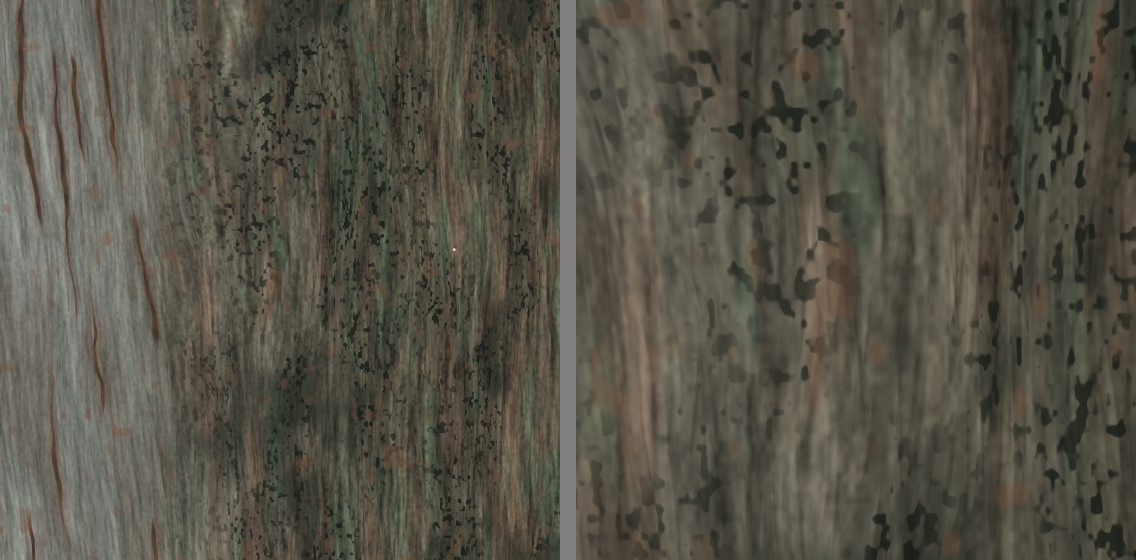
Left, the full canvas; right, a detail of the centre.
Reproduce this texture procedurally as a Shadertoy shader.

```glsl
// Weathered fibrous bark: pale grey on the left with rusty cracks, dark mossy brown on the right.

const vec3 SILVER = vec3(0.49, 0.50, 0.475);
const vec3 TAUPE  = vec3(0.415, 0.40, 0.35);
const vec3 UMBER  = vec3(0.345, 0.325, 0.27);
const vec3 BROWN  = vec3(0.37, 0.30, 0.25);
const vec3 GREEN  = vec3(0.29, 0.35, 0.28);
const vec3 MOSS   = vec3(0.13, 0.15, 0.125);
const vec3 RUST   = vec3(0.37, 0.25, 0.19);
const vec3 GAP    = vec3(0.19, 0.15, 0.12);

float hash(vec2 p, float seed) {
    vec3 q = fract(vec3(p.xyx) * 0.1031 + seed * 0.0713);
    q += dot(q, q.yzx + 33.33);
    return fract((q.x + q.y) * q.z);
}

float noise(vec2 p, float seed) {
    vec2 i = floor(p), f = fract(p);
    f = f * f * (3.0 - 2.0 * f);
    float low  = mix(hash(i, seed), hash(i + vec2(1, 0), seed), f.x);
    float high = mix(hash(i + vec2(0, 1), seed), hash(i + vec2(1, 1), seed), f.x);
    return mix(low, high, f.y);
}

float fbm(vec2 p, float seed) {
    float sum = 0.0, amp = 0.5;
    for (int i = 0; i < 4; i++) {
        sum += amp * noise(p, seed + float(i));
        p = p * 2.03 + 7.1;
        amp *= 0.5;
    }
    return sum / 0.9375;
}

// Pointed blade shape around the vertical axis
float blade(vec2 q, float halfWidth, float halfLength) {
    float t = q.y / halfLength;
    float w = halfWidth * (1.0 - t * t);
    return 1.0 - smoothstep(w - 0.0018, w + 0.0002, abs(q.x));
}

// Scattered tilted slivers, light or dark, each with a shaded right edge
float slivers(vec2 p, vec2 cells, float lean, float seed) {
    vec2 home = floor(p * cells);
    float tone = 0.0;
    for (int j = -1; j <= 1; j++)
    for (int i = -1; i <= 1; i++) {
        vec2 id = home + vec2(i, j);
        vec2 centre = (id + vec2(hash(id, seed), hash(id, seed + 1.0))) / cells;
        vec2 q = p - centre;
        q.x -= q.y * lean * (hash(id, seed + 2.0) - 0.5);
        float size = mix(0.4, 1.0, hash(id, seed + 3.0));
        float w = 0.26 * size / cells.x, len = 0.85 * size / cells.y;
        float shade = blade(q - vec2(w * 0.8, 0.0), w, len);
        tone = mix(tone, -0.8, 0.5 * shade);
        tone = mix(tone, hash(id, seed + 4.0) * 1.7 - 0.7, 0.85 * blade(q, w, len));
    }
    return tone;
}

// Wandering broken crack: x = core, y = rusty stain around it
vec2 crack(vec2 p, float centre, float strength, float seed) {
    float wander = 0.022 * (noise(vec2(seed, p.y * 5.0), seed) - 0.5)
                 + 0.007 * (noise(vec2(seed, p.y * 32.0), seed + 1.0) - 0.5);
    float present = smoothstep(0.5 - strength, 0.75 - strength, noise(vec2(seed, p.y * 6.0), seed + 2.0));
    float d = abs(p.x - centre - wander);
    float w = 0.0035 * present * (0.4 + noise(vec2(seed, p.y * 25.0), seed + 3.0));
    float core = present * (1.0 - smoothstep(w - 0.001, w + 0.0015, d));
    return vec2(core, present * exp(-d / 0.0065));
}

void mainImage(out vec4 fragColor, in vec2 fragCoord) {
    vec2 uv = fragCoord / iResolution.xy;

    // Grain coordinates: slanted on the left, gently braided everywhere
    vec2 p = uv;
    p.x += 0.09 * uv.y * (1.0 - smoothstep(0.25, 0.6, uv.x));
    p.x += 0.016 * (noise(uv * vec2(11, 4), 1.0) - 0.5);
    p.x += 0.005 * (noise(uv * vec2(35, 13), 2.0) - 0.5);

    // Broad tones across the trunk
    float across = uv.x + 0.16 * (fbm(p * vec2(16, 2.5), 3.0) - 0.5);
    float aged = smoothstep(0.2, 0.48, across);
    vec3 color = mix(SILVER, TAUPE, smoothstep(0.12, 0.38, across));
    color = mix(color, UMBER, smoothstep(0.36, 0.72, across));
    color *= 1.0 + 0.3 * (fbm(uv * vec2(5, 3), 5.0) - 0.5);

    // Brown and green staining along the grain
    float brown = smoothstep(0.5, 0.68, fbm(p * vec2(26, 3), 11.0));
    float green = smoothstep(0.52, 0.7, fbm(p * vec2(38, 7), 17.0));
    color = mix(color, BROWN, brown * mix(0.22, 0.65, aged));
    color = mix(color, GREEN, green * mix(0.12, 0.6, aged));

    // Fibres and slivers
    float grain = 0.5 * (noise(p * vec2(75, 5), 21.0) - 0.5)
                + 0.6 * (noise(p * vec2(150, 12), 22.0) - 0.5)
                + 0.55 * (noise(p * vec2(270, 38), 23.0) - 0.5)
                + 0.35 * (noise(p * vec2(330, 170), 24.0) - 0.5);
    float strands = 0.32 * slivers(p, vec2(34, 6), 0.22, 31.0)
                  + 0.32 * slivers(p, vec2(62, 12), 0.2, 41.0)
                  + 0.25 * slivers(p, vec2(95, 24), 0.25, 51.0);
    color *= 1.0 + grain * mix(0.34, 0.62, aged) + strands * mix(0.3, 0.72, aged);

    // Rusty cracks on the pale side, the last one the longest
    for (int i = 0; i < 6; i++) {
        float k = float(i);
        float centre = 0.065 + 0.05 * k + 0.02 * (hash(vec2(k, 3.0), 60.0) - 0.5);
        vec2 c = crack(p, centre, i == 5 ? 0.32 : 0.02, 61.0 + 5.0 * k);
        color = mix(color, RUST * (1.0 + 0.7 * grain), 0.65 * c.y);
        color = mix(color, mix(GAP, RUST, noise(p * vec2(200, 40), 95.0)), 0.75 * c.x);
    }

    // Moss: soft dark patches covered with crisp specks
    float patches = fbm(p * vec2(15, 4), 101.0);
    float damp = aged * smoothstep(0.42, 0.68, patches);
    float blots = aged * smoothstep(0.6, 0.74, fbm(uv * vec2(9, 5), 111.0));
    float specks = smoothstep(0.58, 0.74, 0.6 * noise(p * vec2(155, 95), 121.0)
                                        + 0.4 * noise(p * vec2(300, 190), 122.0));
    color = mix(color, MOSS, 0.22 * damp + 0.45 * blots);
    color = mix(color, MOSS * 0.75, specks * (0.1 * aged + 0.75 * damp));

    // Small rust flecks and a few white chips
    float flecks = smoothstep(0.8, 0.92, noise(p * vec2(70, 35), 131.0));
    color = mix(color, RUST * 1.2, 0.35 * flecks);
    vec2 id = floor(uv * 14.0);
    vec2 chip = 0.2 + 0.6 * vec2(hash(id, 141.0), hash(id, 142.0));
    float d = length(fract(uv * 14.0) - chip) / 14.0;
    float rare = step(0.985, hash(id, 143.0)) * aged;
    color = mix(color, vec3(0.85), rare * (1.0 - smoothstep(0.0015, 0.0035, d)));

    fragColor = vec4(clamp(color, 0.0, 1.0), 1.0);
}
```
